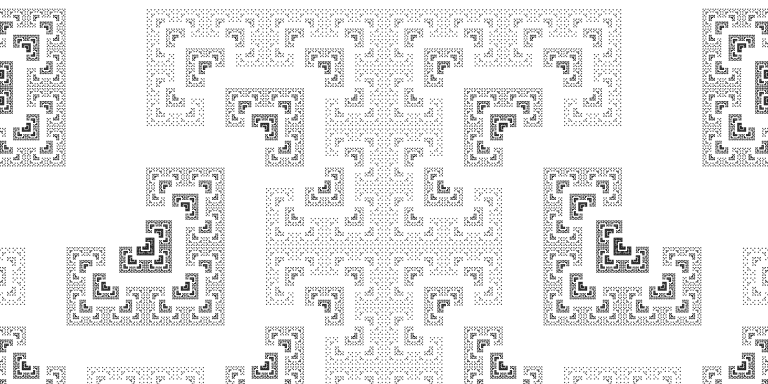
Write a WebGL 2 fragment shader that draws this pattern.

```glsl
#version 300 es
precision highp float;
// Mirrored fractal of L shapes, drawn as fine dots on white.
// Each L folds into three half-size L cells plus one third-size L at its
// centre; dots of equal size crowd together where centres nest.

uniform vec2 u_resolution;
out vec4 fragColor;

const vec3 PAPER = vec3(1.0);
const vec3 INK = vec3(0.13);
const float ROOT_HALF = 1.242;    // half width of the largest L
const float ROOT_HEIGHT = 0.979;  // height of its centre
const float DOT_RADIUS = 0.00175;
const int DEPTH = 8;
const int SAMPLES = 4;            // per axis

// Fold the plane onto one quadrant; the empty ++ notch goes to its nearer arm.
vec2 foldArms(vec2 p) {
  vec2 folded = abs(p);
  if (min(p.x, p.y) > 0.0) {
    if (p.x < p.y) folded.x = -folded.x;
    else folded.y = -folded.y;
  }
  return folded;
}

// Distance to the dot of the smallest L around p, for an L of given half width.
float dotDistance(vec2 p, float halfWidth) {
  float scale = halfWidth;
  p /= halfWidth;
  for (int i = 0; i < DEPTH; i++) {
    if (max(abs(p.x), abs(p.y)) < 0.5) {
      p *= 3.0;                   // centre L, inside its white margin
      scale /= 3.0;
    } else {
      p = 1.0 - 2.0 * foldArms(p); // corner cell, notch turned inward
      scale *= 0.5;
    }
  }
  return length(p) * scale;
}

// Ink at a point of the canvas, mirrored about the vertical axis.
float inkAt(vec2 point, float softness) {
  vec2 p = vec2(ROOT_HALF - abs(point.x), point.y - ROOT_HEIGHT);
  float d = dotDistance(p, ROOT_HALF);
  return 1.0 - smoothstep(-softness, softness, d - DOT_RADIUS);
}

void main() {
  float pixel = 1.0 / u_resolution.y;
  vec2 axis = vec2(0.5 * u_resolution.x, 0.0);
  float ink = 0.0;

  // Average a grid of samples for smooth edges.
  for (int j = 0; j < SAMPLES; j++) {
    for (int i = 0; i < SAMPLES; i++) {
      vec2 offset = (vec2(i, j) + 0.5) / float(SAMPLES) - 0.5;
      vec2 point = (gl_FragCoord.xy + offset - axis) * pixel;
      ink += inkAt(point, 0.15 * pixel);
    }
  }
  ink /= float(SAMPLES * SAMPLES);

  fragColor = vec4(mix(PAPER, INK, ink), 1.0);
}
```
